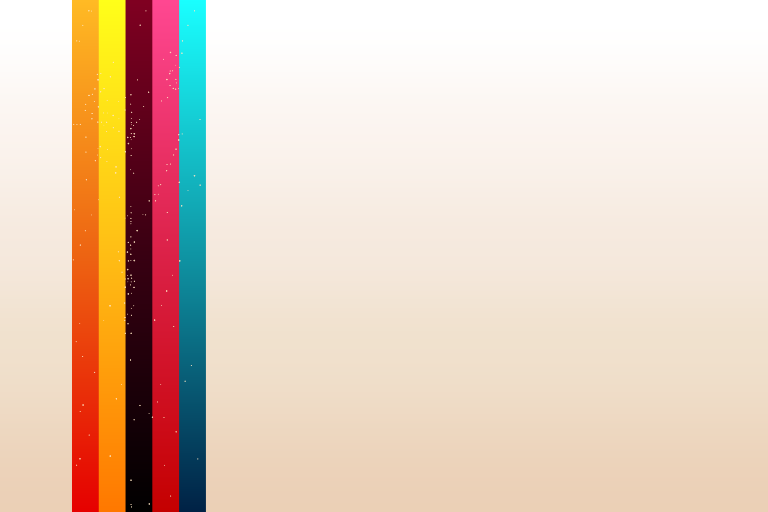
This background is drawn by a WebGL 2 fragment shader. Its source:

```glsl
#version 300 es
precision highp float;

uniform vec2 u_resolution;
out vec4 fragColor;

float hash(vec2 p) {
    return fract(sin(dot(p, vec2(127.1, 311.7))) * 43758.5453);
}

// Blend through three colours, from bottom to top
vec3 ramp(vec3 low, vec3 mid, vec3 high, float t) {
    return t < 0.5 ? mix(low, mid, t * 2.0) : mix(mid, high, t * 2.0 - 1.0);
}

vec3 paper(float y) {
    vec3 col = mix(vec3(0.922, 0.815, 0.715), vec3(0.941, 0.882, 0.805), smoothstep(0.0, 0.35, y));
    col = mix(col, vec3(0.961, 0.912, 0.866), smoothstep(0.32, 0.52, y));
    col = mix(col, vec3(0.985, 0.957, 0.938), smoothstep(0.48, 0.78, y));
    return mix(col, vec3(1.0), smoothstep(0.72, 0.97, y));
}

vec3 stripeColor(int i, float y) {
    if (i == 0) return ramp(vec3(0.90, 0.0, 0.0), vec3(0.93, 0.39, 0.07), vec3(1.0, 0.73, 0.14), y);
    if (i == 1) return ramp(vec3(1.0, 0.47, 0.0), vec3(1.0, 0.74, 0.08), vec3(1.0, 1.0, 0.10), y);
    if (i == 2) return ramp(vec3(0.0), vec3(0.22, 0.0, 0.07), vec3(0.50, 0.0, 0.13), y);
    if (i == 3) return ramp(vec3(0.77, 0.0, 0.0), vec3(0.86, 0.13, 0.28), vec3(1.0, 0.28, 0.57), y);
    return ramp(vec3(0.0, 0.13, 0.27), vec3(0.06, 0.58, 0.64), vec3(0.10, 1.0, 1.0), y);
}

float cluster(vec2 p, vec2 center, vec2 size) {
    vec2 d = (p - center) / size;
    return exp(-dot(d, d));
}

// Worn flecks: sparse everywhere, dense in a few patches
float flecks(vec2 p, float pixel) {
    vec2 id = floor(p * 170.0);
    vec2 c = (id + 0.5) / 170.0;
    float density = 0.006
        + 0.50 * cluster(c, vec2(0.252, 0.46), vec2(0.009, 0.10))
        + 0.28 * cluster(c, vec2(0.254, 0.74), vec2(0.008, 0.05))
        + 0.18 * cluster(c, vec2(0.342, 0.85), vec2(0.020, 0.05))
        + 0.10 * cluster(c, vec2(0.220, 0.74), vec2(0.040, 0.08))
        + 0.20 * cluster(c, vec2(0.256, 0.01), vec2(0.008, 0.02));
    vec2 jitter = vec2(hash(id + 3.1), hash(id + 7.7)) - 0.5;
    float radius = mix(0.0007, 0.0017, hash(id + 5.3));
    float d = length(p - c - jitter * 0.0025) - radius;
    return step(hash(id), density) * (1.0 - smoothstep(-0.5 * pixel, 0.5 * pixel, d));
}

void main() {
    vec2 p = gl_FragCoord.xy / u_resolution.y;
    p.x *= 1.5 * u_resolution.y / u_resolution.x;
    float pixel = 1.0 / u_resolution.y;
    vec3 col = paper(p.y);

    // Five touching vertical stripes
    for (int i = 0; i < 5; i++) {
        float edge = 0.1406 + 0.0523 * float(i);
        float inside = clamp((p.x - edge) / pixel + 0.5, 0.0, 1.0)
            * step(p.x, 0.4022 + pixel);
        col = mix(col, stripeColor(i, p.y), inside);
    }
    col = mix(col, paper(p.y), clamp((p.x - 0.4022) / pixel + 0.5, 0.0, 1.0));

    // Flecks of paper showing through the stripes
    float band = step(0.1406, p.x) * step(p.x, 0.4022);
    col = mix(col, vec3(1.0, 0.90, 0.76), 0.85 * band * flecks(p, pixel));

    fragColor = vec4(col, 1.0);
}
```
